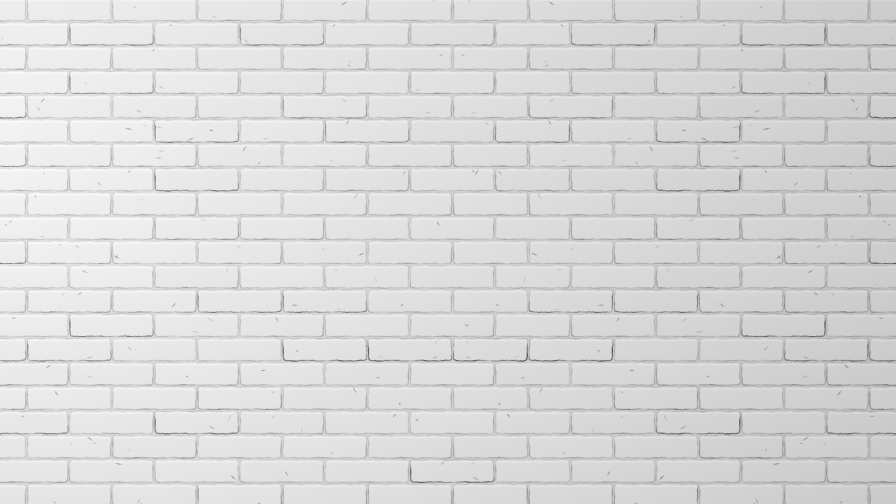
Reproduce this texture procedurally as a WebGL 2 fragment shader.

```glsl
#version 300 es
precision highp float;
// White painted brick wall in running bond under soft light from the left.
// Each brick is a ragged rounded box; a hash picks its outline strength, tone
// and chips. Wear mirrors across the middle, where one brick column is narrow.

uniform vec2 u_resolution;
out vec4 outColor;

// Lengths are in canvas heights
const vec2 PITCH = vec2(0.1690, 0.0482);    // brick plus joint
const float FIRST_JOINT_X = 0.1366;
const float FIRST_JOINT_TOP = 0.0428;       // measured down from the top
const float HALF_BRICK = 0.0838;            // shift of alternate courses
const float SEAM_X = 1.014;
const float SEAM_CUT = 0.0185;              // width lost by the narrow column
const float NARROW_COLUMN = 5.0;
const float HALF_JOINT = 0.0020;
const float CORNER = 0.0060;
const float RAGGED = 0.0011;
const float LINE_HALF = 0.0013;
const float CHIP_HALF = 0.0013;
const vec2 LIGHT_POS = vec2(0.0, 0.67);
const float LIGHT_PEAK = 0.950;
const float LIGHT_FALL = 0.082;
const float MORTAR_DARK = 0.055;
const float FAINT_LINE = 0.125;
const float STRONG_LINE = 0.38;
const float LIP_LIGHT = 0.032;
const float CHIP_DARK = 0.28;
const float CHIP_CHANCE = 0.28;

float hash(vec2 p) {
    vec3 v = fract(p.xyx * vec3(0.1031, 0.1030, 0.0973));
    v += dot(v, v.yzx + 33.33);
    return fract((v.x + v.y) * v.z);
}

// Layered sines, roughly -1 to 1
float ripple(float t, float seed) {
    return 0.45 * sin(t * 115.0 + seed * 6.3)
         + 0.30 * sin(t * 263.0 + seed * 17.1)
         + 0.25 * sin(t * 671.0 + seed * 41.7);
}

float roundBox(vec2 p, vec2 halfSize, float r) {
    vec2 q = abs(p) - halfSize + r;
    return length(max(q, 0.0)) + min(max(q.x, q.y), 0.0) - r;
}

// Antialiased coverage of a stroke, fading when thinner than a pixel
float stroke(float d, float halfWidth, float px) {
    float cover = clamp((halfWidth - abs(d)) / px + 0.5, 0.0, 1.0);
    return cover * min(1.0, 2.0 * halfWidth / px);
}

// Short tapered scratches scattered over one brick, mostly near its edges
float chips(vec2 p, vec2 halfSize, vec2 key, float px) {
    float mark = 0.0;
    for (float i = 0.0; i < 3.0; i++) {
        vec2 seed = key + vec2(19.0, 47.0) * (i + 1.0);
        vec2 spot = vec2(hash(seed), hash(seed + 3.7)) * 2.0 - 1.0;
        spot.y = sign(spot.y) * sqrt(abs(spot.y));
        float angle = mix(-1.2, 1.2, hash(seed + 8.1));
        vec2 dir = vec2(cos(angle), sin(angle));
        vec2 q = p - spot * (halfSize - 0.005);
        float reach = mix(0.002, 0.007, hash(seed + 5.3));
        float along = clamp(dot(q, dir), -reach, reach);
        float taper = 1.0 - 0.6 * abs(along) / reach;
        float present = step(hash(seed + 11.9), CHIP_CHANCE);
        float depth = mix(0.3, 1.0, hash(seed + 2.3));
        mark += present * depth * stroke(length(q - dir * along), CHIP_HALF * taper, px);
    }
    return min(mark, 1.0);
}

void main() {
    float px = 1.0 / u_resolution.y;
    vec2 p = gl_FragCoord.xy * px;

    // Course and column of this brick, counted from the top left
    float down = (1.0 - p.y - FIRST_JOINT_TOP) / PITCH.y;
    float course = floor(down);
    float odd = mod(course, 2.0);
    float start = FIRST_JOINT_X - odd * HALF_BRICK;
    float column = floor((p.x + SEAM_CUT * step(SEAM_X, p.x) - start) / PITCH.x);
    float width = PITCH.x - (column == NARROW_COLUMN ? SEAM_CUT : 0.0);
    float left = start + column * PITCH.x - SEAM_CUT * step(NARROW_COLUMN + 0.5, column);
    vec2 local = vec2(p.x - left - 0.5 * width, (0.5 - fract(down)) * PITCH.y);

    // Wear is mirrored on the right half
    if (column >= NARROW_COLUMN) {
        column = 8.0 + odd - column;
        local.x = -local.x;
    }
    vec2 key = vec2(column, course) + 30.0;
    float pick = hash(key);

    // Ragged brick edge
    vec2 halfSize = 0.5 * vec2(width, PITCH.y) - HALF_JOINT;
    vec2 bent = local + RAGGED * vec2(ripple(local.y, pick), ripple(local.x, pick + 0.4));
    float d = roundBox(bent, halfSize, CORNER);

    // Outline, heavier below and at the sides, broken by wear
    float height = local.y / halfSize.y;
    float lower = mix(1.0, 0.3, smoothstep(0.2, 0.9, height));
    float wear = 0.8 + 0.6 * ripple(0.5 * (local.x + local.y), pick + 2.0);
    float strength = mix(FAINT_LINE, STRONG_LINE, pow(pick, 4.0));
    float outline = stroke(d, LINE_HALF, px) * lower * wear * strength;

    // Lit upper lip and slight tone of each brick
    float lip = stroke(d + 0.0040, 0.0018, px) * smoothstep(0.5, 0.9, height);
    float tone = 0.012 * (hash(key + 7.7) - 0.5) + 0.006 * height;
    float mortar = clamp(d / px + 0.5, 0.0, 1.0);

    float shade = LIGHT_PEAK - LIGHT_FALL * length((p - LIGHT_POS) * vec2(1.0, 0.9));
    shade += mix(tone, -MORTAR_DARK, mortar) + LIP_LIGHT * lip - outline;
    shade -= CHIP_DARK * chips(local, halfSize, key, px) * (1.0 - mortar);
    outColor = vec4(vec3(shade), 1.0);
}
```
